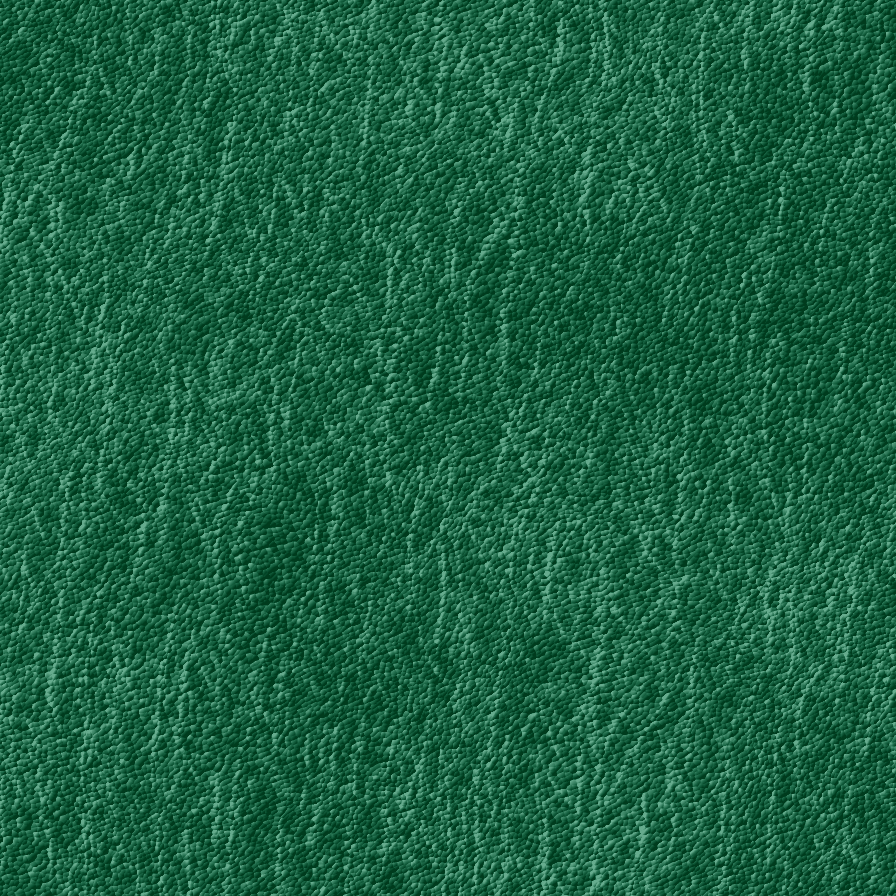
A Shadertoy shader for this texture:

```glsl
const vec3 SHADOW = vec3(0.01, 0.27, 0.15);
const vec3 MIDTONE = vec3(0.10, 0.40, 0.27);
const vec3 SHEEN = vec3(0.34, 0.62, 0.50);
const float MID_LEVEL = 0.4;        // tone at which MIDTONE sits
const float BASE_TONE = 0.17;
const float MOTTLE = 0.14;

const float PEBBLES = 185.0;        // pebbles across the canvas
const float PEBBLE_TILT = -0.35;
const float PEBBLE_JITTER = 0.8;
const float PEBBLE_RELIEF = 0.85;
const float PEBBLE_VARIATION = 0.55;
const vec2 LIGHT = vec2(-0.45, 0.89);

const float CREASE_WIDTH = 0.0027;
const float CREASE_BEND = 0.9;
const float CREASE_GLOW = 0.62;
const float CREASE_BEADING = 1.0;

vec2 hash22(vec2 p) {
    vec3 q = fract(p.xyx * vec3(0.1031, 0.1030, 0.0973));
    q += dot(q, q.yzx + 33.33);
    return fract((q.xx + q.yz) * q.zy);
}

vec2 noise2(vec2 p) {
    vec2 cell = floor(p);
    vec2 f = fract(p);
    f = f * f * (3.0 - 2.0 * f);
    vec2 low = mix(hash22(cell), hash22(cell + vec2(1, 0)), f.x);
    vec2 high = mix(hash22(cell + vec2(0, 1)), hash22(cell + vec2(1, 1)), f.x);
    return mix(low, high, f.y) - 0.5;
}

// Coordinates whose y axis leans to the right by the given angle
vec2 lean(vec2 p, float angle) {
    float c = cos(angle), s = sin(angle);
    return vec2(c * p.x - s * p.y, s * p.x + c * p.y);
}

// Side-lit pebble around the nearest jittered centre
float pebbleTone(vec2 p) {
    vec2 q = lean(p, PEBBLE_TILT) * PEBBLES * vec2(0.92, 1.08);
    vec2 cell = floor(q);
    vec2 nearest = vec2(9.0);
    float shade = 0.0;
    for (int y = -1; y <= 1; y++)
    for (int x = -1; x <= 1; x++) {
        vec2 id = cell + vec2(x, y);
        vec2 h = hash22(id);
        vec2 d = q - id - 0.5 - (h - 0.5) * PEBBLE_JITTER;
        if (dot(d, d) < dot(nearest, nearest)) {
            nearest = d;
            shade = hash22(id + 71.0).x - 0.5;
        }
    }
    return dot(nearest, LIGHT) * PEBBLE_RELIEF + shade * PEBBLE_VARIATION;
}

// One family of tapered, bent strokes scattered over a leaning grid
float creases(vec2 p, float angle, vec2 size, float seed) {
    vec2 q = lean(p, angle) / size;
    vec2 cell = floor(q);
    float strongest = 0.0;
    for (int y = -1; y <= 1; y++)
    for (int x = -1; x <= 1; x++) {
        vec2 id = cell + vec2(x, y);
        vec2 h = hash22(id + seed);
        vec2 k = hash22(id + seed + 137.0);
        vec2 d = q - id - h;
        float across = (d.x - (k.x - 0.5) * CREASE_BEND * d.y * d.y) * size.x;
        float reach = mix(0.55, 1.0, k.y);
        float fade = 1.0 - smoothstep(0.2, 1.0, abs(d.y) / reach);
        float width = CREASE_WIDTH * mix(0.7, 1.25, h.y);
        float line = exp(-across * across / (width * width));
        strongest = max(strongest, line * fade * mix(0.35, 1.0, k.x));
    }
    return strongest;
}

vec3 leatherColor(float tone) {
    vec3 dark = mix(SHADOW, MIDTONE, tone / MID_LEVEL);
    vec3 pale = mix(MIDTONE, SHEEN, (tone - MID_LEVEL) / (1.0 - MID_LEVEL));
    return tone < MID_LEVEL ? dark : pale;
}

void mainImage(out vec4 fragColor, in vec2 fragCoord) {
    vec2 p = fragCoord / iResolution.y;
    float pixel = 1.0 / iResolution.y;

    // Wandering of the hide
    vec2 drift = noise2(p * 5.0) * 0.045 + noise2(p * 15.0 + 40.0) * 0.014;
    float mottle = noise2(p * 3.0 + 9.0).x + 0.5 * noise2(p * 9.0 + 21.0).y;

    // Smoothed fine grain
    float grain = 0.0;
    for (int i = 0; i < 4; i++) {
        vec2 offset = vec2(i % 2, i / 2) * 0.5 - 0.25;
        grain += 0.25 * pebbleTone(p + drift * 0.4 + offset * pixel);
    }

    // Crossing creases, brightest where they run steeply
    vec2 w = p + drift;
    float steep = creases(w, 0.12, vec2(0.030, 0.15), 11.0);
    float leaning = creases(w, 0.50, vec2(0.026, 0.13), 53.0);
    float backward = creases(w, -0.42, vec2(0.032, 0.10), 97.0);
    float shallow = creases(w, 0.98, vec2(0.030, 0.10), 151.0);
    float dull = max(leaning * 0.72, max(backward * 0.62, shallow * 0.52));
    float crease = 1.0 - (1.0 - steep) * (1.0 - dull);
    crease *= 1.0 + 0.5 * mottle;

    float tone = BASE_TONE + MOTTLE * mottle + grain;
    tone += crease * (CREASE_GLOW + CREASE_BEADING * grain);
    fragColor = vec4(leatherColor(clamp(tone, -0.12, 1.15)), 1.0);
}
```
